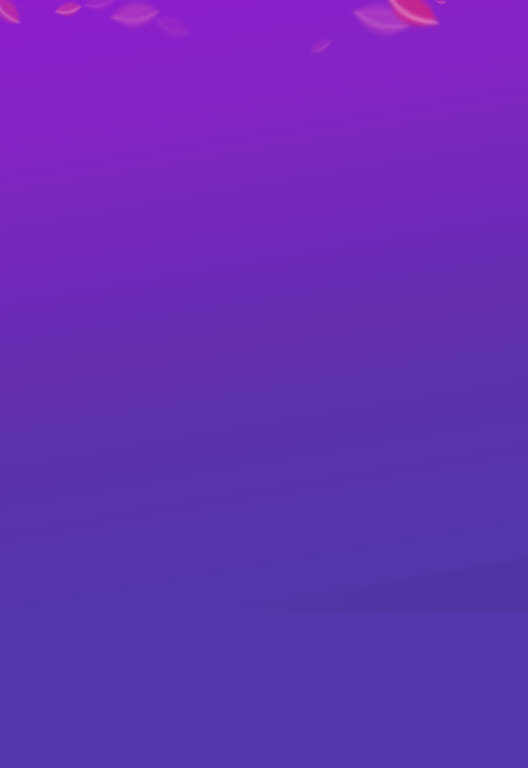
This background is drawn by a WebGL 2 fragment shader. Its source:

```glsl
#version 300 es
precision highp float;
// Slanted violet to indigo gradient with a dim wedge low down and blurred petals along the top.

#define SLANT 0.17
#define WEDGE_START 0.838
#define WEDGE_FLOOR 0.797
#define BAND_STRENGTH 0.003
#define PETAL_BLUR 0.22
#define PETAL_COUNT 9

uniform vec2 u_resolution;
out vec4 outColor;

const vec3 MAGENTA = vec3(0.56, 0.12, 0.80);
const vec3 PURPLE  = vec3(0.52, 0.14, 0.77);
const vec3 VIOLET  = vec3(0.45, 0.16, 0.73);
const vec3 PLUM    = vec3(0.395, 0.18, 0.68);
const vec3 INDIGO  = vec3(0.35, 0.195, 0.67);
const vec3 DUSK    = vec3(0.33, 0.21, 0.66);
const vec3 SHADOW  = vec3(0.315, 0.20, 0.63);
const vec3 ORCHID  = vec3(0.73, 0.29, 0.78);
const vec3 CRIMSON = vec3(0.82, 0.12, 0.48);
const vec3 BLUSH   = vec3(0.94, 0.60, 0.80);

// Each petal: x, depth below the top, half length, angle
const vec4 PETALS[PETAL_COUNT] = vec4[](
  vec4(0.008, 0.013, 0.024, 0.80), vec4(0.089, 0.012, 0.017, -0.20),
  vec4(0.176, 0.019, 0.031, -0.12), vec4(0.130, 0.003, 0.020, -0.20),
  vec4(0.224, 0.035, 0.024, 0.40), vec4(0.497, 0.025, 0.037, 0.25),
  vec4(0.537, 0.013, 0.037, 0.50), vec4(0.418, 0.060, 0.015, -0.50),
  vec4(0.574, 0.002, 0.007, 0.10));

// Each petal: opacity, redness
const vec2 TINTS[PETAL_COUNT] = vec2[](
  vec2(0.75, 0.60), vec2(0.80, 0.50), vec2(0.60, 0.20),
  vec2(0.30, 0.30), vec2(0.20, 0.20), vec2(0.65, 0.10),
  vec2(0.95, 0.85), vec2(0.30, 0.20), vec2(0.60, 0.40));

float hash(float n) {
  return fract(sin(n * 91.7) * 437.5);
}

float noise(float x) {
  float cell = floor(x);
  return mix(hash(cell), hash(cell + 1.0), smoothstep(0.0, 1.0, x - cell));
}

float ramp(float a, float b, float x) {
  return clamp((x - a) / (b - a), 0.0, 1.0);
}

vec3 slantedGradient(float t) {
  vec3 color = mix(MAGENTA, PURPLE, ramp(0.0, 0.17, t));
  color = mix(color, VIOLET, ramp(0.17, 0.35, t));
  color = mix(color, PLUM, ramp(0.35, 0.50, t));
  color = mix(color, INDIGO, ramp(0.50, 0.63, t));
  return mix(color, DUSK, ramp(0.63, 0.80, t));
}

// Lens-shaped petal with a pale curved fold near its lower edge
vec3 addPetal(vec3 color, vec2 p, vec4 petal, vec2 tint) {
  float c = cos(petal.w), s = sin(petal.w);
  vec2 q = mat2(c, -s, s, c) * (p - petal.xy) / petal.z;
  float edge = abs(q.y) - 0.48 * (1.0 - q.x * q.x);
  float mask = 1.0 - smoothstep(-PETAL_BLUR, PETAL_BLUR, edge);
  float fold = (q.y - 0.22 + 0.25 * q.x * q.x) / 0.12;
  float shine = exp(-fold * fold) * (0.35 + 0.35 * tint.y);
  float streak = 0.8 + 0.2 * noise(q.y * 9.0 + q.x * 2.0 + petal.x * 50.0);
  vec3 body = mix(mix(ORCHID, CRIMSON, tint.y), BLUSH, shine);
  return mix(color, body, mask * streak * tint.x);
}

void main() {
  // Height is one unit; depth runs down from the top
  vec2 p = gl_FragCoord.xy / u_resolution.y;
  p.y = 1.0 - p.y;
  float t = p.y + SLANT * p.x;

  // Main gradient with faint slanted bands
  vec3 color = slantedGradient(t);
  float bandFade = 1.0 - smoothstep(0.60, 0.80, t);
  color += BAND_STRENGTH * bandFade * (noise(t * 28.0) - 0.5);

  // Dim wedge opening to the right
  float wedge = smoothstep(WEDGE_START - 0.004, WEDGE_START + 0.012, t);
  wedge *= 1.0 - smoothstep(WEDGE_FLOOR - 0.002, WEDGE_FLOOR + 0.002, p.y);
  wedge *= smoothstep(0.20, 0.60, p.x);
  color = mix(color, SHADOW, wedge);

  // Petals
  for (int i = 0; i < PETAL_COUNT; i++) {
    color = addPetal(color, p, PETALS[i], TINTS[i]);
  }

  outColor = vec4(color, 1.0);
}
```
